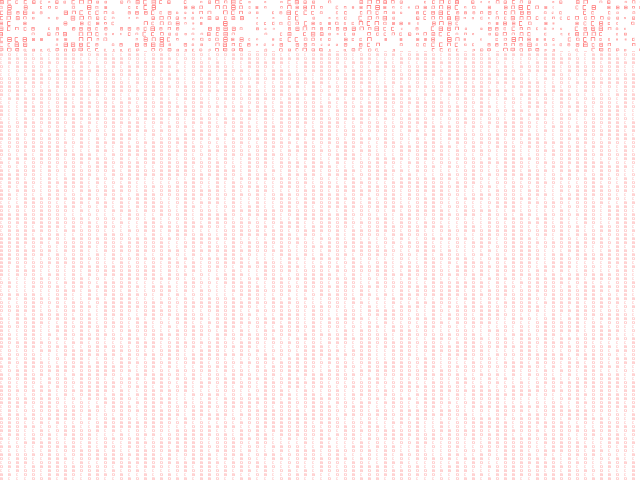
A WebGL 1 fragment shader for this pattern:

```glsl
precision highp float;

uniform vec2 u_resolution;

float hash(vec2 cell) {
  return fract(sin(dot(cell, vec2(12.99, 78.23))) * 4375.85);
}

float boxDistance(vec2 q, vec2 halfSize) {
  vec2 d = abs(q) - halfSize;
  return length(max(d, 0.0)) + min(max(d.x, d.y), 0.0);
}

// Distance to a small outline: closed ring, arch, or open hook
float markDistance(vec2 q, vec2 halfSize, float kind) {
  float d = abs(boxDistance(q, halfSize * 0.75) - halfSize.x * 0.25);
  float bar = boxDistance(q, vec2(halfSize.x * 0.8, 0.01));
  if (kind > 0.7) return max(d, q.x - halfSize.x * 0.3);
  if (kind > 0.4) return max(d, -q.y - halfSize.y * 0.5);
  return min(d, bar);
}

float stroke(float d, float halfWidth, float pixel) {
  return clamp((halfWidth - d) / pixel + 0.5, 0.0, 1.0);
}

// Even columns of tiny faint marks
float fineMarks(vec2 uv, float pixel) {
  vec2 grid = uv * vec2(80.0, 120.0) + vec2(0.333, 0.19);
  vec2 cell = floor(grid);
  vec2 q = (fract(grid) - 0.5) * vec2(2.0, 1.0);
  float kind = hash(cell);
  float d = markDistance(q, vec2(0.25, 0.24), kind);
  float strength = kind > 0.7 ? 0.24 : 0.33;
  return stroke(d, 0.06, pixel) * strength;
}

// Larger marks whose size swells and shrinks from column to column
float bandMarks(vec2 uv, float pixel) {
  vec2 grid = vec2(uv.x * 80.0 + 0.333, (1.0 - uv.y) * 90.0 + 0.1);
  vec2 cell = floor(grid);
  vec2 q = (fract(grid) - 0.5) * vec2(2.0, -1.333);
  float swell = 0.5 + 0.5 * cos(6.2832 * (cell.x - 1.0) / 9.05);
  float kind = hash(cell + 37.0);
  float size = mix(0.14, 0.46, clamp(0.6 * swell + 0.7 * kind - 0.15, 0.0, 1.0));
  q.x -= 0.3 * (hash(cell + 91.0) - 0.5);
  float d = markDistance(q, vec2(size, size * 1.1), hash(cell + 11.0));
  float present = step(hash(cell + 53.0), 0.68 + 0.25 * swell);
  return stroke(d, 0.08, pixel) * present * mix(0.3, 0.6, size / 0.46);
}

void main() {
  vec2 uv = gl_FragCoord.xy / u_resolution;
  float pixel = 120.0 / u_resolution.y;
  float ink = uv.y > 0.893 ? bandMarks(uv, pixel) : fineMarks(uv, pixel);
  vec3 paper = vec3(1.0);
  vec3 red = vec3(1.0, 0.04, 0.04);
  gl_FragColor = vec4(mix(paper, red, ink), 1.0);
}
```
